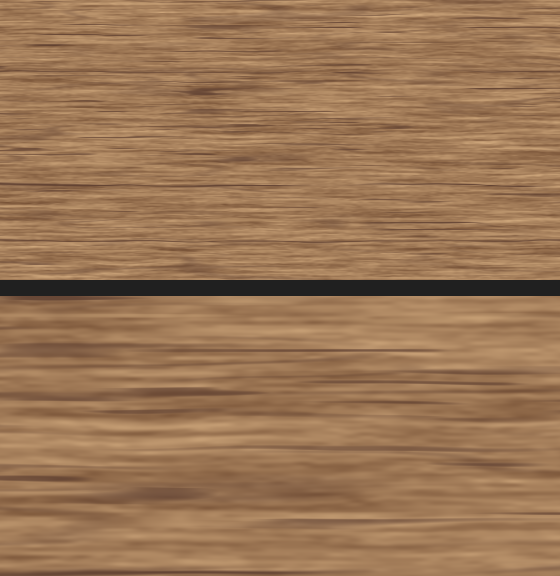
Top, the full canvas; bottom, a detail of the centre.
A Shadertoy shader for this texture:

```glsl
// Fine-grained brown wood veneer with horizontal fibres and thin dark veins.

const vec3 WOOD = vec3(0.646, 0.495, 0.354);
const vec3 TONE_SHIFT = vec3(1.0, 0.98, 0.80);
const vec3 VEIN_BROWN = vec3(0.35, 0.23, 0.18);
const vec3 PALE_FIBRE = vec3(0.78, 0.63, 0.46);

float hash(vec2 p) {
    return fract(sin(dot(p, vec2(127.1, 311.7))) * 43758.5453);
}

// Smooth noise along one fibre row; each row starts at a random offset.
float rowNoise(float x, float row, float seed) {
    x += 37.0 * hash(vec2(row, seed + 0.5));
    float cell = floor(x);
    float f = fract(x);
    vec2 id = vec2(cell, row + seed * 17.0);
    return mix(hash(id), hash(id + vec2(1.0, 0.0)), f * f * (3.0 - 2.0 * f));
}

// Stretched noise whose rows blend into each other, from 0 to 1.
float grain(vec2 p, vec2 freq, float seed) {
    p *= freq;
    float row = floor(p.y);
    float f = fract(p.y);
    return mix(rowNoise(p.x, row, seed), rowNoise(p.x, row + 1.0, seed),
               f * f * (3.0 - 2.0 * f));
}

// Centred grain scaled by its strength.
float layer(vec2 p, vec2 freq, float strength, float seed) {
    return strength * (grain(p, freq, seed) - 0.5);
}

// Sparse thin streaks, gathered in loose horizontal bands.
float streaks(vec2 p, vec2 freq, float cutoff, float seed) {
    float line = smoothstep(cutoff, 0.95, grain(p, freq, seed));
    float band = smoothstep(0.45, 0.8, grain(p, vec2(1.1, 20.0), seed + 1.0));
    return line * band;
}

// Continuous hairlines along the level curves of a stretched noise.
float hairlines(vec2 p, vec2 freq, float width, float seed) {
    float d = abs(grain(p, freq, seed) - 0.5);
    float fade = smoothstep(0.45, 0.8, grain(p, vec2(3.0, 30.0), seed + 1.0));
    return (1.0 - smoothstep(0.0, width, d)) * fade;
}

// One long wandering vein that fades in and out along its length.
float vein(vec2 p, float height, float width, float seed) {
    vec2 along = vec2(p.x, 0.0);
    float bend = layer(along, vec2(2.5, 1.0), 0.012, seed)
               + layer(along, vec2(9.0, 1.0), 0.005, seed + 1.0);
    float thickness = width * (0.5 + grain(along, vec2(8.0, 1.0), seed + 2.0));
    float fade = smoothstep(0.0, 0.6, grain(along, vec2(3.5, 1.0), seed + 3.0));
    float d = (p.y - height - bend) / thickness;
    return exp(-d * d) * fade;
}

void mainImage(out vec4 fragColor, in vec2 fragCoord) {
    vec2 uv = fragCoord / iResolution.y;

    // Gentle waviness of the fibres
    vec2 p = uv;
    p.y += layer(uv, vec2(1.6, 4.0), 0.010, 1.0);
    p.y += layer(uv, vec2(7.0, 16.0), 0.005, 2.0);

    // Broad bands down to hair-fine fibres
    float tone = layer(p, vec2(0.8, 12.0), 0.035, 3.0)
               + layer(p, vec2(1.8, 45.0), 0.060, 4.0)
               + layer(p, vec2(3.5, 90.0), 0.105, 5.0)
               + layer(p, vec2(6.0, 140.0), 0.125, 6.0)
               + layer(p, vec2(12.0, 205.0), 0.125, 7.0)
               + layer(p, vec2(18.0, 40.0), 0.020, 8.0)
               + layer(p, vec2(50.0, 230.0), 0.070, 9.0);
    vec3 color = WOOD + tone * TONE_SHIFT;

    // Pale fibres
    color = mix(color, PALE_FIBRE, 0.5 * streaks(p, vec2(5.0, 140.0), 0.62, 10.0));

    // Short dark streaks and hairlines
    float dark = 0.8 * streaks(p, vec2(4.0, 110.0), 0.74, 20.0);
    dark = max(dark, 0.65 * streaks(p, vec2(6.0, 150.0), 0.70, 30.0));
    dark = max(dark, 0.32 * hairlines(p, vec2(2.0, 30.0), 0.09, 70.0));
    dark = max(dark, 0.25 * hairlines(p, vec2(3.0, 45.0), 0.12, 80.0));

    // Long veins, the stronger ones with a softer shadow
    dark = max(dark, 0.85 * vein(p, 0.34, 0.0036, 40.0));
    dark = max(dark, 0.15 * vein(p, 0.336, 0.009, 40.0));
    dark = max(dark, 0.65 * vein(p, 0.745, 0.0030, 50.0));
    dark = max(dark, 0.15 * vein(p, 0.75, 0.009, 50.0));
    dark = max(dark, 0.65 * vein(p, 0.145, 0.0030, 60.0));
    color = mix(color, VEIN_BROWN, dark);

    fragColor = vec4(clamp(color, 0.0, 1.0), 1.0);
}
```
